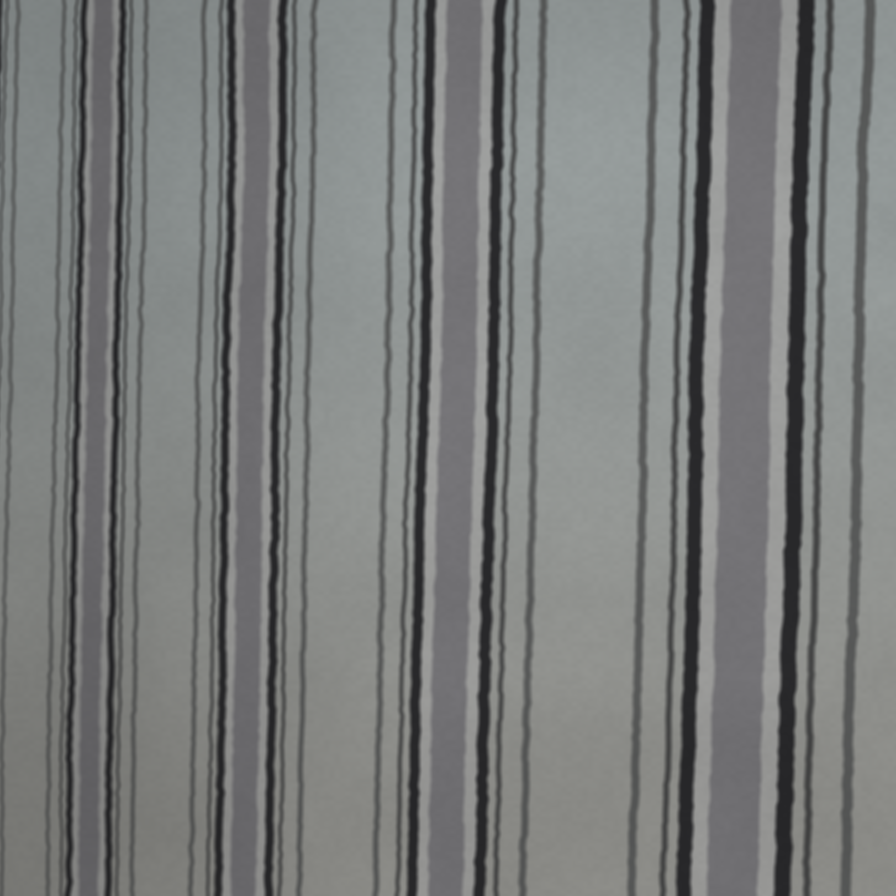
This pattern is drawn by a WebGL 2 fragment shader. Its source:

```glsl
#version 300 es
precision highp float;
// Striped woven cloth in receding perspective: grey bands flanked by dark and thin lines.

uniform vec2 u_resolution;
out vec4 fragColor;

// Perspective of the repeats: index k = (x - FIRST) / (PITCH + GROWTH * x)
const float FIRST = 0.1150;
const float PITCH = 0.1370;
const float GROWTH = 0.125;

// Lean of the stripes from top to bottom, at the left edge and added to the right
const float LEAN = 0.0175;
const float LEAN_GROWTH = 0.0075;

// Stripe offsets from the band centre and half widths, in repeats
const float BAND_HALF = 0.073;
const float DARK_POS = 0.143;
const float DARK_HALF = 0.022;
const float THIN_POS = 0.206;
const float THIN_HALF = 0.009;
const float OUTER_POS = 0.308;
const float OUTER_HALF = 0.013;

// Softness and irregularity, in canvas units
const float BLUR = 0.0036;
const float WOBBLE = 0.0026;
const float FRAY = 0.0016;
const float GRAIN = 0.020;
const float MOTTLE = 0.022;

const vec3 CLOTH_COOL = vec3(0.560, 0.585, 0.583);
const vec3 CLOTH_WARM = vec3(0.555, 0.555, 0.538);
const vec3 BAND = vec3(0.442, 0.438, 0.450);
const vec3 PALE = vec3(0.605, 0.605, 0.600);
const vec3 DARK = vec3(0.155, 0.155, 0.163);
const vec3 THIN = vec3(0.260, 0.262, 0.262);
const vec3 OUTER = vec3(0.335, 0.340, 0.338);

float hash(vec2 p) {
    vec3 q = fract(p.xyx * vec3(0.1031, 0.1030, 0.0973));
    q += dot(q, q.yzx + 33.33);
    return fract((q.x + q.y) * q.z);
}

// Smooth value noise in -1..1
float noise(vec2 p) {
    vec2 i = floor(p), f = fract(p);
    f = f * f * (3.0 - 2.0 * f);
    float low = mix(hash(i), hash(i + vec2(1, 0)), f.x);
    float high = mix(hash(i + vec2(0, 1)), hash(i + vec2(1, 1)), f.x);
    return 2.0 * mix(low, high, f.y) - 1.0;
}

// Blurred coverage of a stripe; narrow stripes fade as they recede
float stripe(float d, float halfWidth, float soft) {
    return smoothstep(-soft, soft, d + halfWidth) - smoothstep(-soft, soft, d - halfWidth);
}

// Stripe whose path frays a little along its length
float frayedStripe(float d, float pos, float halfWidth, float soft, float y, float seed) {
    float fray = 0.6 * noise(vec2(seed, y * 55.0)) + 0.4 * noise(vec2(seed + 9.0, y * 130.0));
    return stripe(d - pos + fray * FRAY * soft / BLUR, halfWidth, soft);
}

void main() {
    vec2 uv = gl_FragCoord.xy / u_resolution;

    // Straighten the lean, then find the repeat and the offset inside it
    float x = uv.x + (1.0 - uv.y) * (LEAN + LEAN_GROWTH * uv.x);
    x += WOBBLE * noise(vec2(uv.x * 4.0 + 3.0, uv.y * 5.0));
    float depth = PITCH + GROWTH * x;
    float k = (x - FIRST) / depth;
    float group = floor(k + 0.5);
    float offset = k - group;
    float d = abs(offset);
    float seed = group * 17.0 + (offset < 0.0 ? 5.0 : 40.0);

    // Canvas blur expressed in repeats
    float repeatsPerUnit = (PITCH + GROWTH * FIRST) / (depth * depth);
    float soft = max(BLUR, 0.75 / u_resolution.x) * repeatsPerUnit;

    // Ground cloth, pale edging and stripes
    vec3 color = mix(CLOTH_WARM, CLOTH_COOL, smoothstep(0.0, 0.9, uv.y));
    color = mix(color, PALE, 0.8 * stripe(d, DARK_POS, soft));
    color = mix(color, BAND, frayedStripe(d, 0.0, BAND_HALF, soft, uv.y, seed));
    color = mix(color, OUTER, frayedStripe(d, OUTER_POS, OUTER_HALF, soft, uv.y, seed + 1.0));
    color = mix(color, THIN, frayedStripe(d, THIN_POS, THIN_HALF, soft, uv.y, seed + 2.0));
    color = mix(color, DARK, frayedStripe(d, DARK_POS, DARK_HALF, soft, uv.y, seed + 3.0));

    // Uneven light: dimmer to the left, the foot and the very top
    float light = mix(0.90, 1.03, smoothstep(0.0, 0.55, uv.x));
    light *= mix(0.95, 1.0, smoothstep(0.0, 0.5, uv.y));
    light *= 1.0 - 0.04 * smoothstep(0.8, 1.0, uv.y);

    // Woven grain and broad mottling
    float grain = 0.6 * noise(uv * vec2(170.0, 210.0)) + 0.4 * noise(uv * 90.0 + 31.0);
    float mottle = noise(uv * vec2(9.0, 12.0) + 7.0);
    color *= light * (1.0 + GRAIN * grain + MOTTLE * mottle);

    fragColor = vec4(color, 1.0);
}
```
